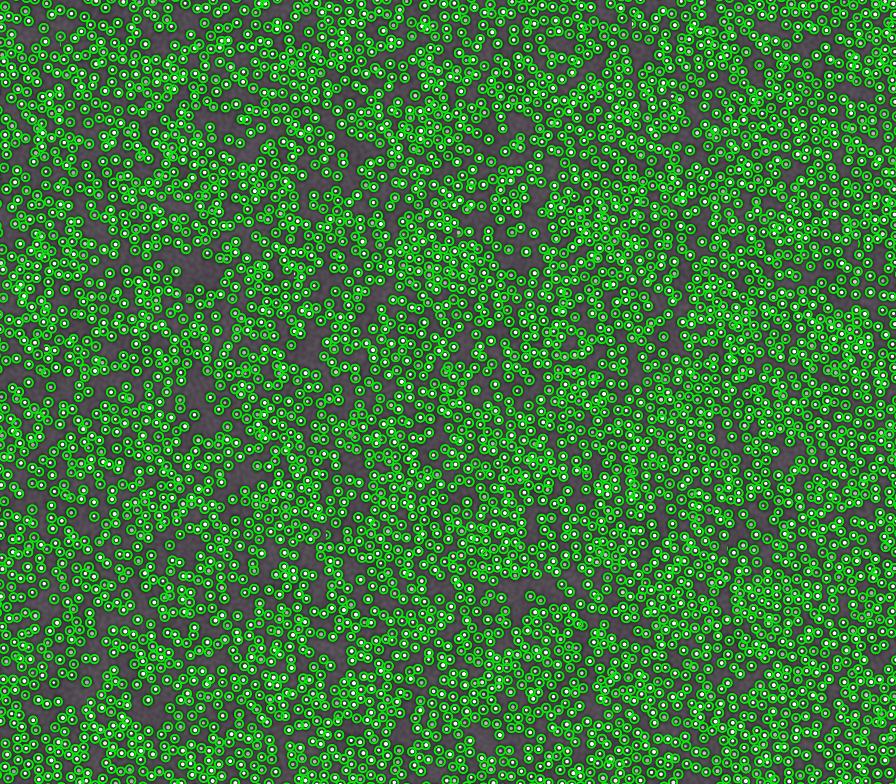
Write a Shadertoy shader that draws this texture.

```glsl
// Thousands of small green rings with pale cores, scattered over a dim grey ground.

// Lengths: CELL is in canvas heights, the others are in cells.
const float CELL = 0.01406;
const float TILT = 0.35;
const float JITTER = 0.27;
const float WARP_SIZE = 0.85;
const float WARP_FREQ = 0.15;
const float RING_RADIUS = 0.375;
const float RING_VARIATION = 0.05;
const float RING_HALF_WIDTH = 0.088;
const float CORE_RADIUS = 0.165;
const float HALO_WIDTH = 0.22;
const float FILL = 0.84;
const float FILL_CLUSTERING = 0.5;
const float FILL_SLOPE = 0.16;

const vec3 GROUND = vec3(0.32, 0.29, 0.32);
const vec3 SHADOW = vec3(0.18, 0.15, 0.175);
const vec3 CORE = vec3(0.97, 0.98, 0.96);
const vec3 GREEN = vec3(0.05, 0.90, 0.06);

vec3 hash3(vec2 p) {
    vec3 q = fract(vec3(p.xyx) * vec3(0.1031, 0.1030, 0.0973));
    q += dot(q, q.yxz + 33.33);
    return fract((q.xxy + q.yzz) * q.zyx);
}

// Gradient noise, roughly -0.7 to 0.7
float cornerSlope(vec2 corner, vec2 offset) {
    float angle = 6.2832 * hash3(corner).x;
    return dot(vec2(cos(angle), sin(angle)), offset);
}

float gradientNoise(vec2 p) {
    vec2 i = floor(p), f = p - i;
    vec2 u = f * f * f * (f * (f * 6.0 - 15.0) + 10.0);
    vec2 e = vec2(1.0, 0.0);
    return mix(mix(cornerSlope(i, f), cornerSlope(i + e, f - e), u.x),
               mix(cornerSlope(i + e.yx, f - e.yx), cornerSlope(i + 1.0, f - 1.0), u.x), u.y);
}

// Slow drift that bends the lattice out of straight rows
vec2 drift(vec2 p) {
    p *= WARP_FREQ;
    return WARP_SIZE * vec2(gradientNoise(p + 17.3), gradientNoise(p + 61.8));
}

void mainImage(out vec4 fragColor, in vec2 fragCoord) {
    vec2 uv = fragCoord / iResolution.y;
    mat2 turn = mat2(cos(TILT), sin(TILT), -sin(TILT), cos(TILT));
    vec2 p = turn * uv / CELL + 150.0;
    float pixel = 1.0 / (iResolution.y * CELL);
    float soft = max(0.55 * pixel, 0.05);

    float ring = 0.0, core = 0.0, halo = 0.0;
    vec2 home = p - drift(p);
    float baseRow = floor(home.y);

    // Nearby grains on a staggered, jittered lattice
    for (int j = -1; j <= 1; j++) {
        float row = baseRow + float(j);
        float stagger = 0.5 * mod(row, 2.0);
        float baseColumn = floor(home.x - stagger);
        for (int i = -1; i <= 1; i++) {
            vec2 id = vec2(baseColumn + float(i), row);
            vec3 place = hash3(id + 5.0);
            vec3 look = hash3(id + 311.0);

            // Clusters and gaps, a little denser to the right
            float density = FILL + FILL_CLUSTERING * gradientNoise(id * 0.17 + 9.4)
                          + FILL_SLOPE * (fragCoord.x / iResolution.x - 0.5);
            if (place.z > density) continue;

            vec2 center = id + vec2(0.5 + stagger, 0.5) + JITTER * (2.0 * place.xy - 1.0);
            center += drift(center);
            vec2 offset = p - center;
            float radius = RING_RADIUS + RING_VARIATION * (look.x - 0.5);
            float edge = length(offset) - radius;

            ring = max(ring, 1.0 - smoothstep(-soft, soft, abs(edge) - RING_HALF_WIDTH));
            halo = max(halo, exp(-edge * edge / (HALO_WIDTH * HALO_WIDTH)));

            // Off-centre core, sometimes small and dim
            vec2 coreOffset = offset - 0.11 * (look.yz - 0.5);
            float coreSize = CORE_RADIUS * mix(0.65, 1.1, sqrt(look.y));
            float coreLight = mix(0.55, 1.0, smoothstep(0.0, 0.45, look.z));
            float spot = 1.0 - smoothstep(-soft, soft, length(coreOffset) - coreSize);
            core = max(core, spot * coreLight);
        }
    }

    // Ground with faint mottling, then shadows, cores and rings
    float mottle = 0.04 * gradientNoise(p * 0.3) + 0.06 * gradientNoise(p * 2.3);
    vec3 color = mix(GROUND, SHADOW, halo) + mottle;
    color = mix(color, CORE, core);
    color = mix(color, GREEN, ring);
    fragColor = vec4(color, 1.0);
}
```
